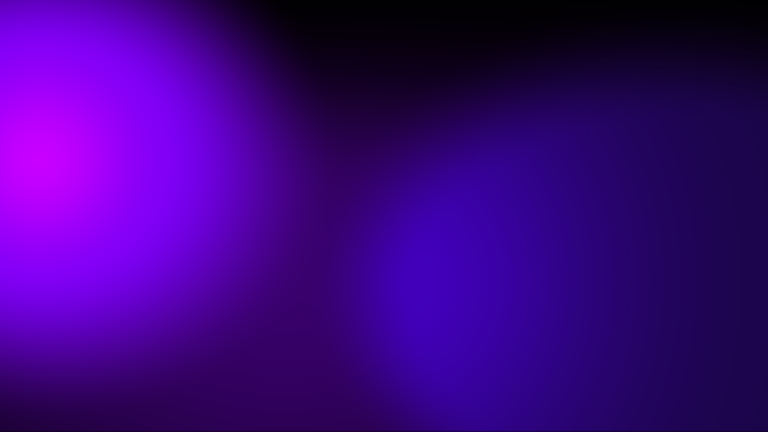
Write a WebGL 2 fragment shader that draws this background.

```glsl
#version 300 es
precision highp float;

#define VIOLET_CENTER vec2(0.09, 0.63)
#define VIOLET_RADII vec2(1.14, 1.00)
#define VIOLET_EDGE vec2(0.25, 0.63)
#define BLUE_CENTER vec2(1.60, 0.34)
#define BLUE_RADII vec2(0.82, 0.62)
#define BLUE_CORE vec2(0.92, 0.35)
#define HAZE_CENTER vec2(0.66, 0.36)
#define HAZE_RADII vec2(1.05, 0.72)
#define RIM_SHADE 0.62

uniform vec2 u_resolution;
out vec4 fragColor;

const vec3 HAZE = vec3(0.22, 0.005, 0.42);
const vec3 NAVY = vec3(0.10, 0.02, 0.27);
const vec3 INDIGO = vec3(0.26, 0.00, 0.74);
const vec3 VIOLET = vec3(0.47, 0.00, 0.96);
const vec3 MAGENTA = vec3(0.78, 0.00, 1.00);

// Soft bell, 1 at the center and 1/e at the given radii
float bell(vec2 p, vec2 center, vec2 radii) {
    vec2 d = (p - center) / radii;
    return exp(-dot(d, d));
}

// Smooth mask, 1 inside the inner radius and 0 beyond the outer
float softDisc(float dist, float inner, float outer) {
    return 1.0 - smoothstep(inner, outer, dist);
}

void main() {
    vec2 p = gl_FragCoord.xy / u_resolution.y;

    // Purple haze sinking into black at the top
    float topFade = 1.0 - smoothstep(0.56, 1.06, p.y);
    vec3 color = HAZE * bell(p, HAZE_CENTER, HAZE_RADII) * topFade;

    // Wide blue glow, brightest near its left rim and softer toward the top
    float blueDist = length((p - BLUE_CENTER) / BLUE_RADII);
    float blueInner = mix(0.76, 0.52, smoothstep(0.35, 0.95, p.y));
    vec3 blue = mix(NAVY, INDIGO, bell(p, BLUE_CORE, vec2(0.50, 0.56)));
    color = mix(color, blue, softDisc(blueDist, blueInner, 1.10));

    // Violet glow with a hot magenta core
    float violetDist = length((p - VIOLET_CENTER) / VIOLET_RADII);
    vec3 violet = mix(VIOLET, MAGENTA, bell(p, VIOLET_CENTER, vec2(0.20)));
    color = mix(color, violet, softDisc(violetDist, VIOLET_EDGE.x, VIOLET_EDGE.y));

    // Faint shade along the bottom rim
    color *= mix(RIM_SHADE, 1.0, smoothstep(0.0, 0.005, p.y));

    fragColor = vec4(color, 1.0);
}
```
